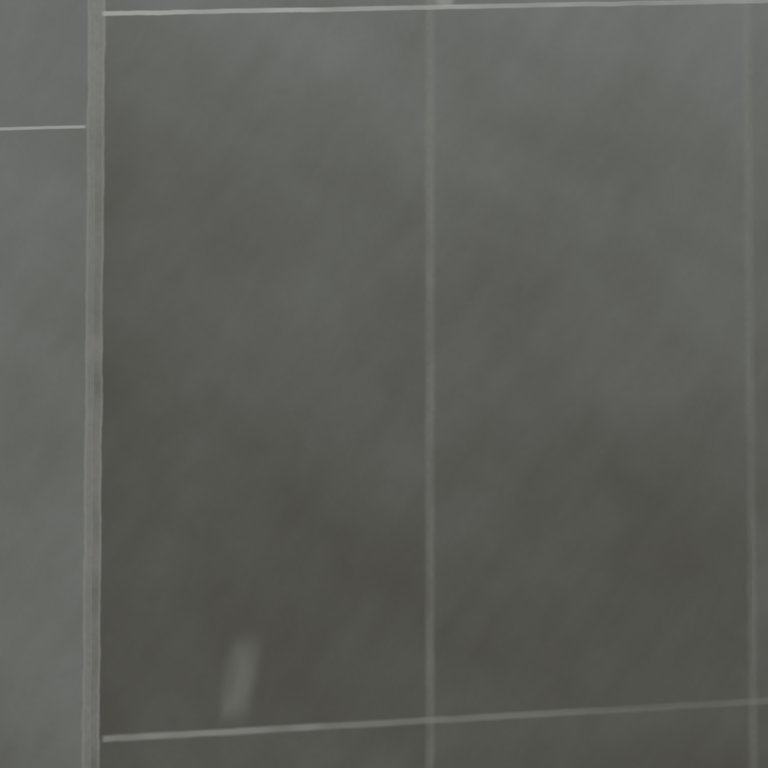
Give the GLSL for this texture, as a WebGL 2 fragment shader.

```glsl
#version 300 es
precision highp float;

uniform vec2 u_resolution;
out vec4 outColor;

#define SLATE_DARK vec3(0.325, 0.325, 0.303)
#define SLATE_LIGHT vec3(0.435, 0.447, 0.435)
#define GROUT vec3(0.475, 0.478, 0.460)
#define CHALK vec3(0.63, 0.64, 0.62)
#define FIRST_JOINT 0.122
#define COLUMN_PITCH 0.4485
#define PITCH_SHRINK 0.0105
#define ROW_BOTTOM 0.038
#define ROW_TOP 0.982
#define SIDE_ROW 0.832
#define CLOUD_AMOUNT 0.55
#define JOINT_WOBBLE 0.0035

float hash(vec2 p) {
  vec3 q = fract(p.xyx * 0.1031);
  q += dot(q, q.yzx + 33.33);
  return fract((q.x + q.y) * q.z);
}

float noise(vec2 p) {
  vec2 cell = floor(p), f = fract(p);
  f = f * f * (3.0 - 2.0 * f);
  float low = mix(hash(cell), hash(cell + vec2(1, 0)), f.x);
  float high = mix(hash(cell + vec2(0, 1)), hash(cell + vec2(1, 1)), f.x);
  return mix(low, high, f.y);
}

float fbm(vec2 p) {
  float sum = 0.0, amplitude = 0.5;
  for (int i = 0; i < 5; i++) {
    sum += amplitude * noise(p);
    p = mat2(1.6, 1.2, -1.2, 1.6) * p + 17.3;
    amplitude *= 0.5;
  }
  return sum;
}

// Coverage of a soft line from the distance to its centre
float line(float d, float halfWidth, float blur) {
  float soft = max(blur, 1.0 / min(u_resolution.x, u_resolution.y));
  return 1.0 - smoothstep(halfWidth - soft, halfWidth + soft, abs(d));
}

// Upright joints converge slightly and lean with perspective
float jointX(float i, float y) {
  return FIRST_JOINT + i * (COLUMN_PITCH - PITCH_SHRINK * i)
    + (y - 0.5) * 0.0075 * (1.0 - i);
}

// Level joints tilt more towards the bottom
float rowY(float row, float x) {
  return mix(ROW_BOTTOM, ROW_TOP, row)
    + (x - 0.135) * mix(0.057, 0.020, row);
}

// Pale brushed mark, slanted and fading at its ends
float smudge(vec2 p) {
  p -= vec2(0.312, 0.115);
  p.x -= 0.20 * p.y;
  float body = line(p.x, 0.019, 0.011) * line(p.y, 0.050, 0.022);
  return body * (0.55 + 0.7 * noise(p * vec2(90.0, 22.0) + 40.0));
}

void main() {
  vec2 uv = gl_FragCoord.xy / u_resolution;
  float wobble = (fbm(uv * 34.0) - 0.48) * JOINT_WOBBLE;
  float side = 1.0 - step(jointX(0.0, uv.y), uv.x);

  // Tile index, used to vary the tone of each tile
  vec2 tile = vec2(0.0);
  for (float i = 0.0; i < 3.0; i++) tile.x += step(jointX(i, uv.y), uv.x);
  for (float r = 0.0; r < 2.0; r++) tile.y += step(rowY(r, uv.x), uv.y);
  if (side > 0.5) tile.y = step(SIDE_ROW, uv.y);

  // Slate: light from above, dark beside the wide joint
  float tone = -0.06 + uv.y * (0.38 + 0.56 * uv.y);
  tone -= 0.30 * exp(-max(uv.x - 0.135, 0.0) / 0.07) * (0.35 + 0.65 * uv.y);
  tone = mix(tone, 0.50 + 0.32 * uv.y, side);
  tone += 0.12 * (hash(tile + 5.0) - 0.5);

  // Diagonal clouds, fine streaks and grain
  vec2 along = mat2(0.82, 0.57, -0.57, 0.82) * uv;
  float clouds = fbm(along * vec2(5.0, 8.0) + tile * 7.0) - 0.48;
  float streaks = fbm(along * vec2(40.0, 14.0) + tile * 3.0) - 0.48;
  float grain = noise(uv * 190.0) - 0.5;
  tone += CLOUD_AMOUNT * (clouds + 0.4 * streaks) + 0.04 * grain;
  vec3 color = mix(SLATE_DARK, SLATE_LIGHT, clamp(tone, -0.25, 1.25));
  color = mix(color, GROUT, 0.42 * smudge(uv));

  // Upright joints: one wide, then narrow and worn
  for (float i = 0.0; i < 3.0; i++) {
    float first = 1.0 - step(0.5, i);
    float d = uv.x - jointX(i, uv.y) + wobble;
    float wear = 0.75 + 0.5 * noise(vec2(uv.y * 22.0, i * 9.0));
    float strength = mix(0.58 - 0.13 * i, 0.72, first) * wear;
    float mask = line(d, mix(0.0055, 0.0115, first), mix(0.0040, 0.0020, first));
    vec3 grout = GROUT * (0.93 + 0.09 * uv.y + 0.05 * grain);
    color = mix(color, grout, mask * min(strength, 0.9));
    float rim = line(abs(d) - 0.0095, 0.0015, 0.0015) * first;
    color = mix(color, GROUT * 1.08, 0.35 * rim);
  }

  // Level joints: chalky at the top, fading to the right
  float beyond = smoothstep(0.130, 0.137, uv.x);
  for (float r = 0.0; r < 2.0; r++) {
    float d = uv.y - rowY(r, uv.x) + 0.6 * wobble;
    float fade = mix(1.0, mix(0.35, 0.55, r), smoothstep(0.15, 0.95, uv.x));
    fade *= 0.8 + 0.3 * noise(vec2(uv.x * 30.0, r * 11.0));
    float mask = line(d, mix(0.0042, 0.0030, r), mix(0.0028, 0.0015, r));
    color = mix(color, mix(GROUT, CHALK, r), mask * fade * beyond);
  }
  float sideLine = line(uv.y - SIDE_ROW - 0.03 * uv.x + 0.3 * wobble, 0.0020, 0.0014);
  color = mix(color, CHALK, 0.8 * sideLine * (1.0 - smoothstep(0.108, 0.114, uv.x)));

  // Grout spill where the joints meet
  float spill = line(length((uv - vec2(0.579, 0.999)) * vec2(0.7, 1.0)), 0.008, 0.004);
  color = mix(color, CHALK, 0.5 * spill);

  outColor = vec4(color, 1.0);
}
```
